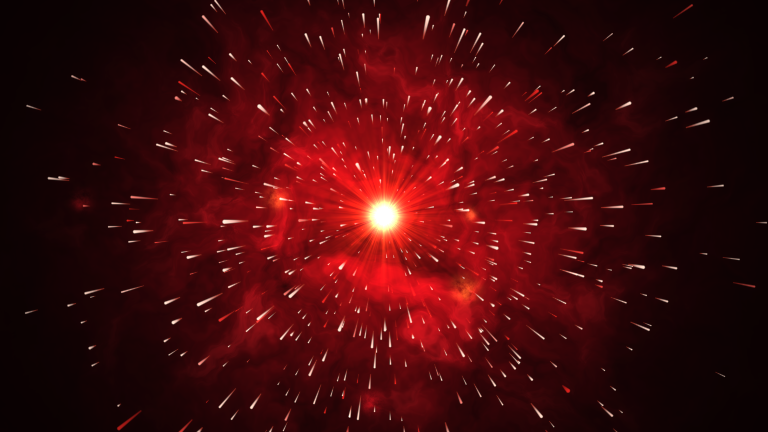
Reproduce this background procedurally as a Shadertoy shader.

```glsl
// Burst of glowing streaks flying out of a white-hot star in a crimson nebula.

const float TAU = 6.2831853;

vec4 hash4(vec3 p) {
    vec4 q = fract(p.xyzx * vec4(0.1031, 0.1130, 0.0973, 0.1099));
    q += dot(q, q.wzxy + 33.33);
    return fract((q.xxyz + q.yzzw) * q.zywx);
}

float gradientNoise(vec2 p) {
    vec2 cell = floor(p), f = p - cell;
    vec2 u = f * f * f * (f * (f * 6.0 - 15.0) + 10.0);
    vec4 corner;
    for (int k = 0; k < 4; k++) {
        vec2 o = vec2(k & 1, k >> 1);
        float angle = TAU * hash4(vec3(cell + o + 57.0, 3.0)).x;
        corner[k] = dot(vec2(cos(angle), sin(angle)), f - o);
    }
    return mix(mix(corner.x, corner.y, u.x), mix(corner.z, corner.w, u.x), u.y);
}

float fbm(vec2 p) {
    float sum = 0.0, amp = 0.7;
    for (int k = 0; k < 5; k++) {
        sum += amp * gradientNoise(p);
        p = mat2(1.6, 1.2, -1.2, 1.6) * p + 7.3;
        amp *= 0.55;
    }
    return sum;
}

vec3 nebula(vec2 p, float r) {
    vec2 warp = vec2(fbm(p * 3.0 + 4.0), fbm(p * 3.0 + 19.0));
    float cloud = fbm(p * 3.5 + warp * 1.2 + 11.0);
    float wisps = fbm(p * 8.0 + warp * 2.0 + 31.0);
    float body = exp(-dot(p, p * vec2(0.9, 1.15)) / 0.2);
    float density = body * clamp(1.0 + 1.1 * cloud + 0.6 * wisps, 0.25, 2.0);
    vec3 col = vec3(0.055, 0.008, 0.012) + vec3(0.57, 0.035, 0.065) * density;
    // Rosy dust lit along the denser filaments
    float dust = smoothstep(0.1, 0.6, wisps + 0.5 * cloud) * smoothstep(0.1, 0.35, r);
    return col + vec3(0.24, 0.06, 0.06) * dust * body;
}

// Soft knot of warm gas
float knot(vec2 p, vec2 centre, float size) {
    vec2 d = (p - centre) / size;
    return exp(-dot(d, d)) * clamp(0.8 + 1.5 * fbm(p * 28.0), 0.0, 1.6);
}

// One population of streaks, scattered over rings cut into sectors
vec3 streaks(float r, float turn, float layer, float px) {
    float w = 0.04 + 0.02 * layer;
    float ring = floor(r / w);
    float sectors = 10.0 * (ring + 1.0);
    float sector = floor(turn * sectors);
    vec4 h = hash4(vec3(ring + 5.0, sector + 13.0, layer * 17.0 + 2.0));
    vec4 g = hash4(vec3(sector + 71.0, ring + 29.0, layer * 5.0 + 9.0));

    float ringR = (ring + 0.5) * w;
    float present = step(h.z, 0.58 * exp(-ringR * ringR * (6.0 - layer)));
    float halfLen = w * (0.08 + 0.26 * h.w * smoothstep(0.0, 0.45, ringR));
    float width = w * mix(0.022, 0.05, g.x * g.x) * smoothstep(-0.15, 0.25, ringR);
    float along = r - ringR - (h.x - 0.5) * (0.85 * w - 2.0 * halfLen);
    float across = r * TAU * (turn - (sector + 0.2 + 0.6 * h.y) / sectors);

    // Capsule with a narrow inner tail and a bright outer head
    float t = clamp(0.5 + 0.5 * along / halfLen, 0.0, 1.0);
    float d = length(vec2(across, along - clamp(along, -halfLen, halfLen)));
    float body = smoothstep(px, -px, d - width * mix(0.4, 1.0, t));
    float halo = 0.12 * exp(-d / (width * 1.6));
    vec3 tint = mix(vec3(0.95, 0.32, 0.24), vec3(1.0, 0.92, 0.84), smoothstep(0.0, 0.6, t));
    tint = mix(vec3(0.75, 0.12, 0.1), tint, smoothstep(0.1, 0.4, g.y));
    return present * (tint * body * mix(0.45, 1.0, t) + vec3(0.9, 0.1, 0.08) * halo);
}

void mainImage(out vec4 fragColor, in vec2 fragCoord) {
    vec2 p = (fragCoord - 0.5 * iResolution.xy) / iResolution.y;
    float px = 1.0 / iResolution.y;
    float r = length(p);
    float turn = fract(atan(p.y, p.x) / TAU + 1.0);
    vec3 col = nebula(p, r);

    // Amber and red knots in the gas
    col += vec3(0.5, 0.32, 0.1) * knot(p, vec2(-0.25, 0.04), 0.022);
    col += vec3(0.5, 0.28, 0.12) * knot(p, vec2(0.2, 0.003), 0.014);
    col += vec3(0.55, 0.36, 0.1) * knot(p, vec2(0.188, -0.17), 0.026);
    col += vec3(0.4, 0.04, 0.06) * knot(p, vec2(-0.03, -0.43), 0.025);
    col += vec3(0.28, 0.03, 0.04) * knot(p, vec2(-0.7, 0.035), 0.022);

    // Radial glow, broken into fine rays
    vec2 dir = p / max(r, 1e-4);
    float rays = 1.0 + 0.9 * gradientNoise(dir * 9.0) + 0.6 * gradientNoise(dir * 21.0);
    col += vec3(0.42, 0.06, 0.02) * exp(-r / 0.1) * rays;
    col += vec3(0.9, 0.42, 0.1) * exp(-r / 0.034) * rays;

    for (int k = 0; k < 4; k++) {
        vec3 light = streaks(r, turn, float(k), px) * smoothstep(0.03, 0.09, r);
        col = max(col, light) + 0.25 * min(col, light);
    }

    // White core and thin flare spikes
    col += vec3(1.0, 0.9, 0.65) * 1.6 * exp(-pow(r / 0.036, 2.6));
    vec2 q = abs(p);
    float spikes = exp(-q.x * 350.0 - q.y * 17.0) + 0.5 * exp(-q.y * 350.0 - q.x * 22.0);
    vec2 e = abs(vec2(p.x + p.y, p.x - p.y)) * 0.7071;
    spikes += 0.5 * (exp(-e.x * 400.0 - e.y * 26.0) + exp(-e.y * 400.0 - e.x * 26.0));
    col += vec3(0.9, 0.4, 0.16) * spikes;

    // Darkened far corners
    col *= 1.0 - 0.4 * smoothstep(0.5, 1.05, r);
    fragColor = vec4(clamp(col, 0.0, 1.0), 1.0);
}
```
